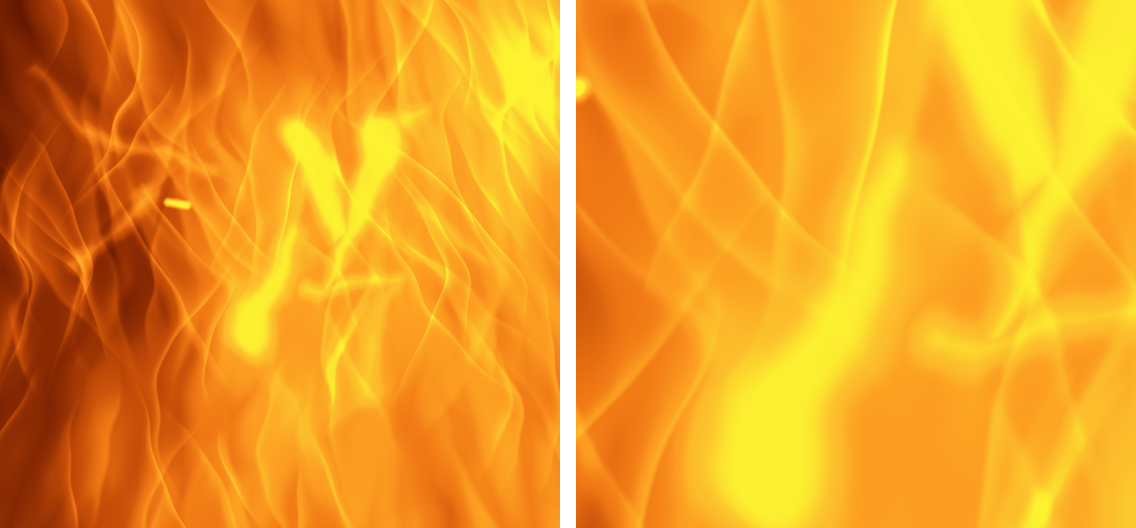
Left: the whole. Right: its middle third, enlarged.
Give the GLSL for this texture, as a Shadertoy shader.

```glsl
// Close view of a roaring fire: dark embers at left, curling orange veils and a yellow core.

const int STRANDS = 100;

vec2 hash2(vec2 p) {
    vec2 k = vec2(dot(p, vec2(127.1, 311.7)), dot(p, vec2(269.5, 183.3)));
    return fract(sin(k) * 43758.5453);
}

// Layered sines bend the plane into curling currents.
vec2 curl(vec2 p, float amount, float freq) {
    for (int i = 0; i < 4; i++) {
        p += amount * sin(p.yx * freq + vec2(1.3, 4.1) * float(i + 1));
        amount *= 0.55;
        freq *= 1.8;
    }
    return p;
}

// Cellular noise: 1 at cell centres, falling to creases between cells.
float cells(vec2 p) {
    vec2 id = floor(p);
    float nearest = 2.0;
    for (int y = -1; y <= 1; y++)
    for (int x = -1; x <= 1; x++) {
        vec2 cell = id + vec2(x, y);
        vec2 d = cell + hash2(cell) - p;
        nearest = min(nearest, dot(d, d));
    }
    return 1.0 - sqrt(nearest);
}

float glow(vec2 p, vec2 centre, vec2 size) {
    vec2 d = (p - centre) / size;
    return exp(-dot(d, d));
}

// Tapered flame tongue from a to b.
float tongue(vec2 p, vec2 a, vec2 b, float ra, float rb, float blur) {
    vec2 ab = b - a;
    float t = clamp(dot(p - a, ab) / dot(ab, ab), 0.0, 1.0);
    float d = length(p - a - ab * t) - mix(ra, rb, t);
    return 1.0 - smoothstep(-blur, blur, d);
}

// Curved wisp with one crisp edge and one that fades away.
float wisp(vec2 d, float lean, float bend, float halfLength, float width) {
    float t = clamp(d.y / halfLength, -1.0, 1.0);
    float across = (d.x + lean * d.y + bend * d.y * d.y) / (width * sqrt(1.0 + lean * lean));
    float fade = 1.0 - t * t;
    return smoothstep(-0.25, 0.08, across) * exp(-2.0 * max(across, 0.0)) * fade * fade;
}

float flowLean(float x) {
    return 0.5 * smoothstep(0.55, 1.05, x);
}

float wisps(vec2 p) {
    float sum = 0.0;
    for (int i = 0; i < STRANDS; i++) {
        float n = float(i);
        vec2 place = hash2(vec2(n, 1.7)) * vec2(1.1, 1.05);
        vec2 shape = hash2(vec2(n, 5.3));
        vec2 size = hash2(vec2(n, 9.1));
        float lean = flowLean(place.x) + 1.3 * (shape.x - 0.5);
        float side = fract(n * 0.5) < 0.25 ? 1.0 : -1.0;
        vec2 d = (p - place) * vec2(side, 1.0);
        float width = mix(0.012, 0.075, size.x * size.x);
        float strength = mix(0.22, 0.11, size.x);
        sum += strength * wisp(d, lean * side, 5.0 * (shape.y - 0.5), mix(0.10, 0.32, size.y), width);
    }
    return sum;
}

// Broad distribution of heat over the canvas.
float ambient(vec2 p) {
    float heat = mix(0.04, 0.51, smoothstep(-0.08, 0.66, p.x));
    heat += 0.30 * glow(p, vec2(1.00, 0.84), vec2(0.24, 0.26));
    heat += 0.17 * glow(p, vec2(0.56, 0.50), vec2(0.17, 0.28));
    heat += 0.10 * glow(p, vec2(0.15, 0.92), vec2(0.18, 0.20));
    heat += 0.09 * glow(p, vec2(0.20, 0.15), vec2(0.25, 0.20));
    heat -= 0.15 * glow(p, vec2(0.54, 0.93), vec2(0.20, 0.13));
    heat -= 0.12 * glow(p, vec2(0.29, 0.44), vec2(0.09, 0.12));
    return heat;
}

float core(vec2 p) {
    float c = tongue(p, vec2(0.58, 0.75), vec2(0.637, 0.57), 0.036, 0.022, 0.018);
    c = max(c, tongue(p, vec2(0.735, 0.735), vec2(0.617, 0.473), 0.042, 0.010, 0.018));
    c = max(c, 0.8 * tongue(p, vec2(0.82, 0.79), vec2(0.73, 0.73), 0.005, 0.035, 0.020));
    c = max(c, tongue(p, vec2(0.55, 0.57), vec2(0.487, 0.36), 0.012, 0.042, 0.025));
    c = max(c, 0.8 * tongue(p, vec2(0.58, 0.466), vec2(0.75, 0.46), 0.014, 0.008, 0.016));
    c = max(c, 0.55 * tongue(p, vec2(0.745, 0.45), vec2(0.69, 0.25), 0.010, 0.026, 0.020));
    return max(c, 0.55 * tongue(p, vec2(0.80, 0.60), vec2(0.907, 0.508), 0.014, 0.006, 0.016));
}

// Pale licks crossing the dark side.
float licks(vec2 p) {
    float c = 0.30 * tongue(p, vec2(0.277, 0.633), vec2(0.13, 0.50), 0.012, 0.008, 0.020);
    c = max(c, 0.22 * tongue(p, vec2(0.06, 0.86), vec2(0.17, 0.765), 0.004, 0.010, 0.018));
    return max(c, 0.22 * tongue(p, vec2(0.17, 0.765), vec2(0.40, 0.67), 0.010, 0.006, 0.018));
}

vec3 fireColor(float heat) {
    vec3 c = mix(vec3(0.36, 0.08, 0.00), vec3(0.55, 0.17, 0.01), smoothstep(0.00, 0.18, heat));
    c = mix(c, vec3(0.77, 0.30, 0.03), smoothstep(0.16, 0.34, heat));
    c = mix(c, vec3(0.94, 0.47, 0.08), smoothstep(0.32, 0.50, heat));
    c = mix(c, vec3(0.99, 0.62, 0.13), smoothstep(0.48, 0.64, heat));
    c = mix(c, vec3(0.99, 0.74, 0.17), smoothstep(0.63, 0.78, heat));
    return mix(c, vec3(0.99, 0.95, 0.19), smoothstep(0.77, 0.96, heat));
}

void mainImage(out vec4 fragColor, in vec2 fragCoord) {
    vec2 p = fragCoord / iResolution.y;
    vec2 flow = curl(p, 0.045, 6.0);
    vec2 ripple = curl(p, 0.010, 17.0);
    vec2 sheet = vec2(flow.x + flowLean(p.x) * flow.y, flow.y);

    float heat = ambient(p) + wisps(curl(p, 0.018, 9.0)) + licks(ripple);
    heat += 0.24 * (cells(sheet * vec2(6.0, 2.2)) - 0.5);
    heat += 0.12 * (cells(sheet * vec2(15.0, 4.5) + 7.0) - 0.5);
    heat = mix(heat, 0.86 + 0.15 * heat, 0.9 * core(ripple));

    float spark = tongue(p, vec2(0.318, 0.617), vec2(0.354, 0.611), 0.006, 0.006, 0.006);
    fragColor = vec4(fireColor(heat + 0.7 * spark), 1.0);
}
```
